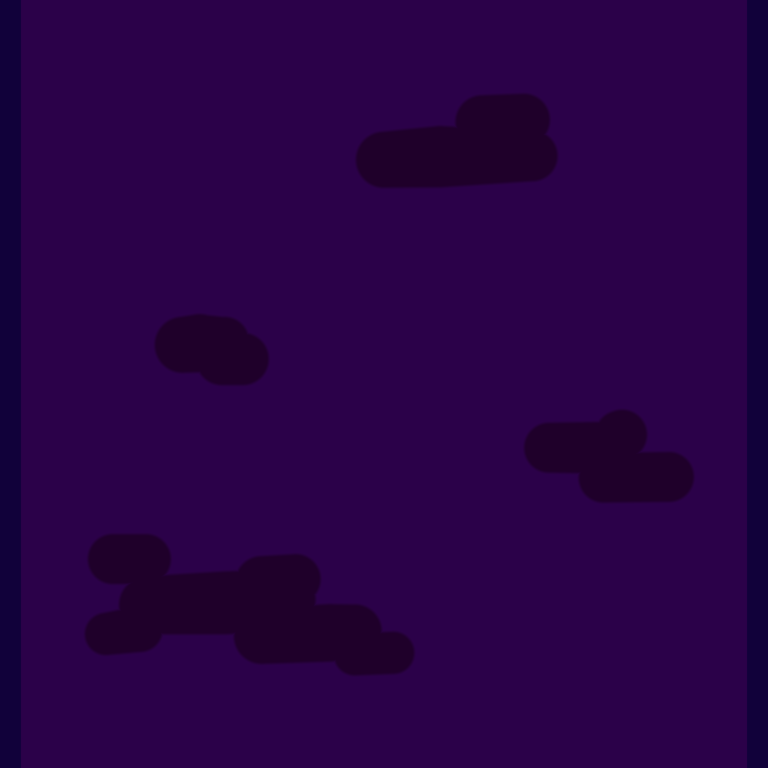
Give the GLSL for this background, as a Shadertoy shader.

```glsl
// Dark rounded clouds on a violet field with navy side bands.

const vec3 VIOLET = vec3(0.170, 0.005, 0.286);
const vec3 CLOUD  = vec3(0.120, 0.000, 0.165);
const vec3 NAVY   = vec3(0.065, 0.005, 0.228);
const float BAND_WIDTH = 0.0273;
const float CLOUD_SOFTNESS = 0.003;

// Tapered capsule; each end holds its centre (xy) and radius (z).
float puff(vec2 p, vec3 a, vec3 b) {
    vec2 axis = b.xy - a.xy;
    float t = clamp(dot(p - a.xy, axis) / dot(axis, axis), 0.0, 1.0);
    return length(p - a.xy - axis * t) - mix(a.z, b.z, t);
}

// Two capsules joined at a shared middle.
float longPuff(vec2 p, vec3 a, vec3 middle, vec3 b) {
    return min(puff(p, a, middle), puff(p, middle, b));
}

float topCloud(vec2 p) {
    float d = longPuff(p, vec3(0.500, 0.792, 0.0365), vec3(0.573, 0.796, 0.040), vec3(0.693, 0.797, 0.033));
    return min(d, puff(p, vec3(0.628, 0.841, 0.035), vec3(0.682, 0.844, 0.034)));
}

float leftCloud(vec2 p) {
    float d = longPuff(p, vec3(0.238, 0.551, 0.0365), vec3(0.260, 0.553, 0.038), vec3(0.292, 0.555, 0.0325));
    return min(d, puff(p, vec3(0.289, 0.5325, 0.034), vec3(0.316, 0.5325, 0.034)));
}

float rightCloud(vec2 p) {
    float d = puff(p, vec3(0.715, 0.417, 0.0325), vec3(0.797, 0.417, 0.034));
    d = min(d, puff(p, vec3(0.807, 0.433, 0.0325), vec3(0.810, 0.434, 0.0325)));
    return min(d, puff(p, vec3(0.786, 0.378, 0.0325), vec3(0.871, 0.379, 0.0325)));
}

float bottomCloud(vec2 p) {
    float d = puff(p, vec3(0.147, 0.272, 0.0325), vec3(0.190, 0.272, 0.0325));
    d = min(d, longPuff(p, vec3(0.193, 0.212, 0.038), vec3(0.293, 0.215, 0.041), vec3(0.371, 0.219, 0.040)));
    d = min(d, puff(p, vec3(0.341, 0.241, 0.035), vec3(0.385, 0.246, 0.0325)));
    d = min(d, puff(p, vec3(0.138, 0.1745, 0.0275), vec3(0.182, 0.181, 0.030)));
    d = min(d, longPuff(p, vec3(0.341, 0.172, 0.0365), vec3(0.430, 0.176, 0.0375), vec3(0.462, 0.178, 0.035)));
    return min(d, puff(p, vec3(0.462, 0.148, 0.0275), vec3(0.512, 0.150, 0.0275)));
}

// Coverage inside a distance field, with a soft rim.
float coverage(float d, float softness) {
    return 1.0 - smoothstep(-softness, softness, d);
}

void mainImage(out vec4 fragColor, in vec2 fragCoord) {
    vec2 p = fragCoord / iResolution.xy;
    float pixel = 1.0 / min(iResolution.x, iResolution.y);

    // Clouds over the violet field
    float clouds = min(min(topCloud(p), leftCloud(p)), min(rightCloud(p), bottomCloud(p)));
    vec3 color = mix(VIOLET, CLOUD, coverage(clouds, max(CLOUD_SOFTNESS, pixel)));

    // Side bands
    float bands = min(p.x, 1.0 - p.x) - BAND_WIDTH;
    color = mix(color, NAVY, coverage(bands, 0.75 * pixel));

    fragColor = vec4(color, 1.0);
}
```
